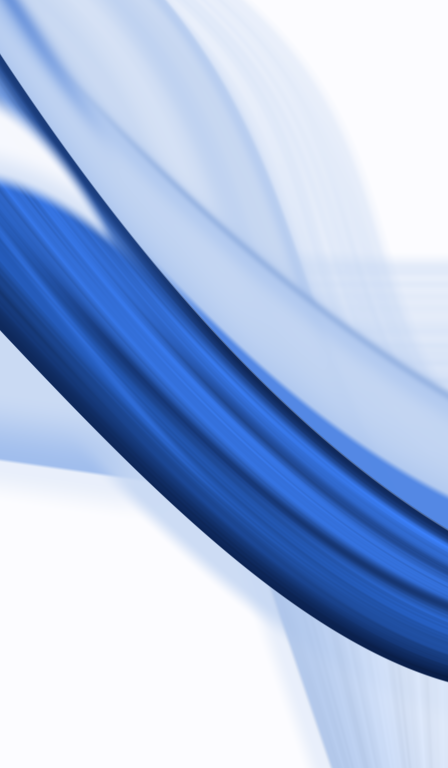
Write a Shadertoy shader that draws this background.

```glsl
// Sweeping blue satin ribbon over translucent pale veils on white.
// Polynomial curves bound each layer; signed offsets from them give the
// fills, soft folds and glints, and stretched value noise adds fine fibres.

#define WHITE vec3(0.99, 0.99, 1.00)
#define PALE  vec3(0.77, 0.84, 0.95)
#define SKY   vec3(0.58, 0.71, 0.92)
#define BLUE  vec3(0.19, 0.41, 0.80)
#define DEEP  vec3(0.12, 0.31, 0.64)
#define NAVY  vec3(0.03, 0.10, 0.25)
#define FIBRE_COUNT 70.0
#define FIBRE_GAIN  0.06

float hash(vec2 p) {
    return fract(sin(dot(p, vec2(127.1, 311.7))) * 43758.5453);
}

float noise(vec2 p) {
    vec2 i = floor(p), f = fract(p);
    f = f * f * (3.0 - 2.0 * f);
    return mix(mix(hash(i), hash(i + vec2(1, 0)), f.x),
               mix(hash(i + vec2(0, 1)), hash(i + vec2(1, 1)), f.x), f.y);
}

// Fibres run along the first coordinate and vary across the second.
float fibres(float along, float across) {
    float sum = 0.0, gain = 0.5, freq = FIBRE_COUNT * 0.25;
    for (int i = 0; i < 3; i++) {
        sum += gain * (noise(vec2(along * 2.0, across * freq)) - 0.5);
        freq *= 2.2;
        gain *= 0.7;
    }
    return sum;
}

float cubic(float x, vec4 c) { return c.x + x * (c.y + x * (c.z + x * c.w)); }
float fill(float d, float soft) { return smoothstep(-soft, soft, d); }
float ridge(float d, float width) { return exp(-d * d / (width * width)); }

// Arched, horizontal and lower veils behind the ribbon.
vec3 veils(vec2 p, float crease, float bottom, float px) {
    vec3 col = WHITE;
    float w = 1.0 - p.y;
    float outer = cubic(w, vec4(0.55, 1.897, -4.44, 4.72)) - p.x;
    float inner = cubic(w, vec4(0.37, 1.40, -2.20, 2.0)) - p.x;
    float upper = fill(p.y - bottom, px);

    // Horizontal veil entering from the right
    float side = fill(0.668 - p.y + 0.006 * sin(p.x * 5.0), 0.012) * smoothstep(0.45, 0.75, p.x);
    float layers = 0.42 + 0.22 * fill(0.555 - p.y, 0.006) + 0.5 * fibres(p.x * 0.5, p.y * 1.5);
    col = mix(col, PALE, side * layers * upper);

    // Two nested arches with faint folds
    float arch = fill(outer, 0.018) * upper;
    col = mix(col, PALE, arch * (0.53 + 0.5 * fibres(w, outer)));
    col = mix(col, PALE * 0.99, fill(inner, 0.006) * upper * 0.78);
    col = mix(col, SKY, ridge(inner - 0.012, 0.018) * upper * 0.30);
    col = mix(col, SKY, ridge(inner - 0.11, 0.035) * upper * 0.16);
    col = mix(col, WHITE, ridge(inner - 0.19, 0.05) * upper * 0.22);

    // Sheet beneath the diagonal crease
    float sheet = fill(crease - p.y, 0.004) * upper;
    col = mix(col, PALE, sheet * 0.88);
    float fold = p.y - crease;
    col = mix(col, SKY * 0.92, ridge(fold, 0.007) * 0.65 * smoothstep(0.05, 0.45, p.x));
    col = mix(col, SKY, ridge(fold + 0.012, 0.022) * 0.35);
    col = mix(col, BLUE, ridge(p.y - 1.02 + 0.85 * p.x, 0.022) * 0.6 * (1.0 - smoothstep(0.0, 0.28, p.x)));

    // Left veil and its feathered hem
    float below = 1.0 - upper;
    float hem = p.y - 0.401 + 0.083 * p.x;
    float leftFade = 1.0 - smoothstep(0.25, 0.42, p.x);
    col = mix(col, PALE, fill(hem + 0.035, 0.025) * below * leftFade * 0.35);
    vec3 leftTone = mix(SKY, PALE, smoothstep(0.0, 0.09, hem));
    col = mix(col, leftTone, fill(hem, 0.003) * below * leftFade * 0.85);

    // Soft film trailing under the ribbon
    float film = fill(p.y - bottom + 0.043, 0.018) * smoothstep(0.12, 0.32, p.x);
    col = mix(col, PALE, film * below * 0.85);

    // Falling veil at the lower right
    float fall = p.x - 0.74 + 0.58 * p.y;
    float fan = fall / (0.45 + p.y);
    col = mix(col, PALE, fill(fall + 0.045, 0.025) * below * 0.35);
    vec3 fallTone = mix(mix(SKY, PALE, 0.6), mix(PALE, WHITE, 0.4), smoothstep(0.0, 0.3, fall));
    col = mix(col, fallTone, fill(fall, 0.006) * below * 0.85);
    return col + 0.08 * fibres(p.y, fan) * below * fill(fall, 0.02);
}

// Ribbon shading: s runs from the top edge (0) to the bottom edge (1).
vec3 ribbon(vec2 p, float s) {
    float right = smoothstep(0.25, 0.55, p.x);
    vec3 col = mix(BLUE, DEEP, smoothstep(0.45, 0.68, s) * 0.85);
    col = mix(col, BLUE * 1.12, ridge(s - 0.40, 0.10) * 0.7);
    col = mix(col, NAVY, ridge(s - 0.58 + 0.08 * p.x * p.x, 0.045) * 0.60 * smoothstep(0.0, 0.3, p.x));
    col = mix(col, NAVY, ridge(s - 0.27, 0.05) * 0.40 * right);
    col = mix(col, NAVY, ridge(s - 0.02, 0.075) * (0.45 + 0.35 * right));
    col = mix(col, BLUE * 1.25, ridge(s - 0.15 + 0.03 * p.x, 0.028) * 0.65 * right);
    col = mix(col, BLUE * 1.2, ridge(s - 0.64 - 0.25 * p.x, 0.03) * 0.5 * (1.0 - right));
    col = mix(col, NAVY, smoothstep(0.74, 1.0, s) * (0.70 + 0.25 * p.x));
    col *= 1.0 + FIBRE_GAIN * 6.0 * fibres(p.x, s);

    // White glint tapering to a point, with a bluish halo
    float glintTop = cubic(p.x, vec4(0.863, -0.35, -1.46, 0.0)) - p.y;
    float glintLow = p.y - cubic(p.x, vec4(0.766, -0.15, -0.68, 0.0));
    float halo = fill(glintLow, 0.014) * (1.0 - smoothstep(0.22, 0.36, p.x)) * smoothstep(0.02, 0.16, s);
    col = mix(col, SKY, halo * 0.70);
    float glint = fill(glintTop, 0.018) * fill(glintLow, 0.012) * (1.0 - smoothstep(0.22, 0.28, p.x));
    return mix(col, mix(WHITE, PALE, smoothstep(0.05, 0.0, glintLow) * 0.6), glint * 0.95);
}

void mainImage(out vec4 fragColor, in vec2 fragCoord) {
    vec2 p = fragCoord / iResolution.xy;
    float px = 1.2 / iResolution.y;
    float top = cubic(p.x, vec4(0.93, -0.885, 0.265, 0.0));
    float bottom = cubic(p.x, vec4(0.57, -0.621, 0.033, 0.130));
    float crease = cubic(p.x, vec4(1.0, -0.68, 0.165, 0.0));
    vec3 col = veils(p, crease, bottom, px);

    // Blue film rising above the ribbon's upper edge
    float rim = top + 0.06 * max(p.x - 0.28, 0.0);
    float above = fill(p.y - top, px);
    col = mix(col, SKY, exp(-max(p.y - rim, 0.0) / 0.035) * above * 0.45);
    col = mix(col, BLUE * 1.1, fill(rim - p.y, 0.006) * above * 0.75 * smoothstep(0.3, 0.5, p.x));

    float s = (top - p.y) / (top - bottom);
    float mask = fill(top - p.y, px * 1.5) * fill(p.y - bottom, px);
    col = mix(col, ribbon(p, s), mask);
    fragColor = vec4(clamp(col, 0.0, 1.0), 1.0);
}
```
